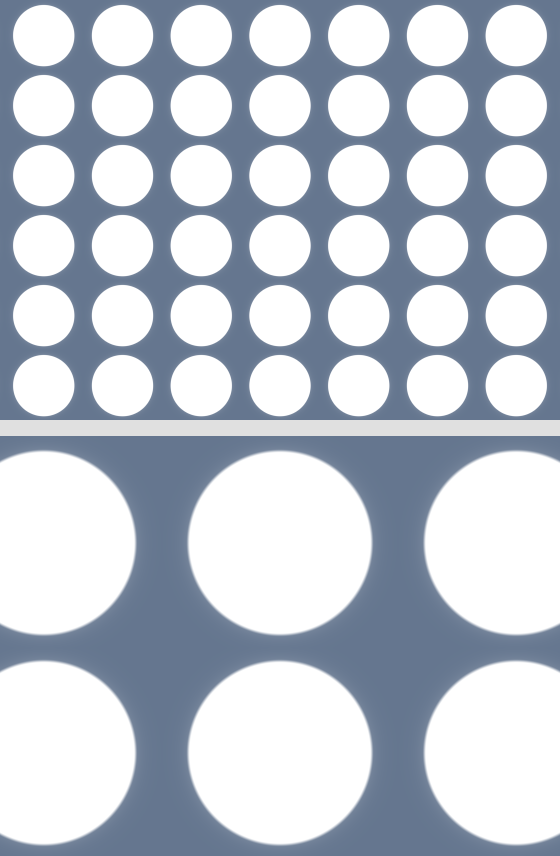
Top: the whole. Bottom: its middle third, enlarged.
Reproduce this pattern procedurally as a Shadertoy shader.

```glsl
// White discs on a slate blue ground, seven across and six down.
// The plane is folded into one cell; a circle distance gives the disc,
// its smoothed edge and a faint pale halo just outside the rim.

// All lengths are fractions of the canvas height.
#define CELL_SIZE vec2(0.1875, 0.16667)
#define GRID_SHIFT vec2(0.0, -0.0015)
#define DISC_RADIUS 0.0730
#define EDGE_WIDTH 0.0032
#define HALO_STRENGTH 0.12
#define HALO_REACH 0.0055
#define SLATE vec3(0.395, 0.463, 0.560)
#define WHITE vec3(1.0)

// Folds the plane so every cell is centred on zero; the middle of the
// canvas lies at a column centre and on a boundary between rows.
vec2 repeatCell(vec2 p) {
    vec2 cell = (p - GRID_SHIFT) / CELL_SIZE + vec2(0.5, 0.0);
    return (fract(cell) - 0.5) * CELL_SIZE;
}

float circleDistance(vec2 p, float radius) {
    return length(p) - radius;
}

void mainImage(out vec4 fragColor, in vec2 fragCoord) {
    vec2 p = (fragCoord - 0.5 * iResolution.xy) / iResolution.y;
    float d = circleDistance(repeatCell(p), DISC_RADIUS);

    // Ground with a soft glow fading away from each rim
    float halo = HALO_STRENGTH * exp(-max(d, 0.0) / HALO_REACH);
    vec3 color = mix(SLATE, WHITE, halo);

    // Disc, never sharper than one pixel
    float edge = 0.5 * max(EDGE_WIDTH, 1.0 / iResolution.y);
    float disc = 1.0 - smoothstep(-edge, edge, d);
    color = mix(color, WHITE, disc);

    fragColor = vec4(color, 1.0);
}
```
